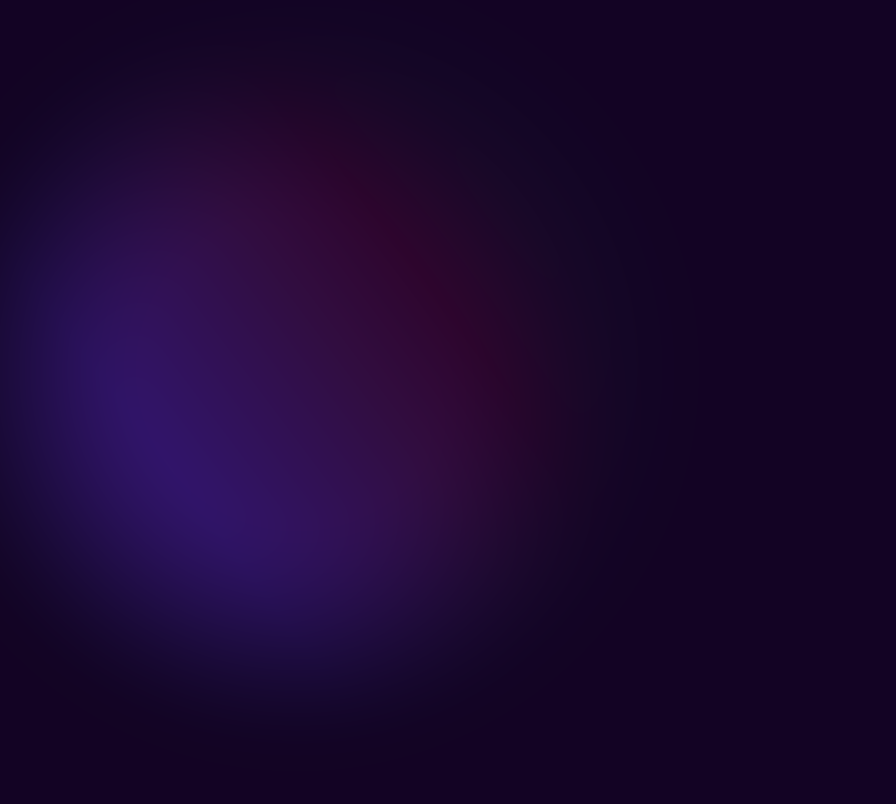
This background is drawn by a Shadertoy shader. Its source:

```glsl
// A blurred disc, blue to crimson along a diagonal, glowing on a dark violet ground.
#define CENTER vec2(0.370, 0.540)
#define RADIUS 0.328
#define BLUR 0.160
#define AXIS vec2(0.80, 0.60)
#define GROUND vec3(0.074, 0.013, 0.142)
#define HALO vec3(0.066, 0.026, 0.146)
#define BLUE vec3(0.194, 0.082, 0.420)
#define MAUVE vec3(0.194, 0.052, 0.252)
#define CRIMSON vec3(0.180, 0.020, 0.178)
#define DUSK vec3(0.135, 0.036, 0.170)

// Gradient along the diagonal axis, dimming past the crimson ridge
vec3 discColor(float along) {
    vec3 color = mix(BLUE, MAUVE, clamp((along + 0.200) / 0.255, 0.0, 1.0));
    color = mix(color, CRIMSON, clamp((along - 0.055) / 0.140, 0.0, 1.0));
    return mix(color, DUSK, clamp((along - 0.195) / 0.150, 0.0, 1.0));
}

void mainImage(out vec4 fragColor, in vec2 fragCoord) {
    // Units of canvas height
    vec2 p = fragCoord / iResolution.y;
    vec2 offset = p - CENTER;
    float dist = length(offset);

    // Faint navy ring around the disc
    float halo = 1.0 - smoothstep(RADIUS, RADIUS + 0.20, dist);
    vec3 color = mix(GROUND, HALO, halo);

    // Soft disc
    float disc = 1.0 - smoothstep(RADIUS - BLUR, RADIUS + BLUR, dist);
    color = mix(color, discColor(dot(offset, AXIS)), disc);

    fragColor = vec4(color, 1.0);
}
```
